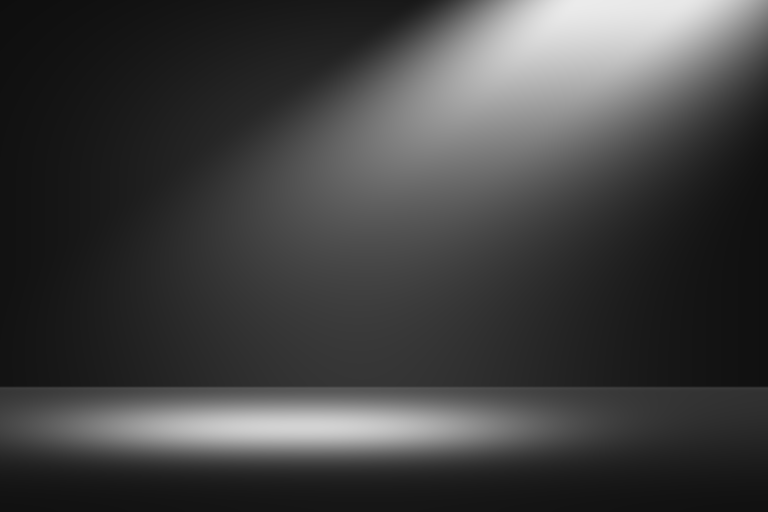
A Shadertoy shader for this background:

```glsl
const float HORIZON      = 0.244;
const float HORIZON_SOFT = 0.003;

const float WALL_DARK    = 0.050;
const float WALL_GLOW    = 0.150;
const float WALL_CENTER  = 0.72;
const float WALL_WIDTH   = 0.50;

const float BEAM_POWER   = 0.85;
const float BEAM_REACH   = 0.30;
const float BEAM_FALLOFF = 1.6;
const vec2  BEAM_EDGES   = vec2(0.97, 1.53);  // left and right edge at the top
const vec2  BEAM_SLANT   = vec2(1.20, 0.85);  // leftward drift of each edge
const vec2  BEAM_SOFT    = vec2(0.17, 0.20);  // edge softness at the top
const vec2  BEAM_SPREAD  = vec2(0.25, 0.30);  // softness gained with depth

const float FLOOR_NEAR   = 0.085;
const float FLOOR_FAR    = 0.250;
const float POOL_POWER   = 0.62;
const vec2  POOL_CENTER  = vec2(0.57, 0.164);
const vec2  POOL_RADIUS  = vec2(0.45, 0.053);
const float POOL_FLATNESS = 2.5;
const float RIM_POWER    = 0.035;
const float RIM_WIDTH    = 0.005;

float bell(float x, float width) {
    float t = x / width;
    return exp(-t * t);
}

// Slanted light shaft that softens and fades as it descends
float beam(float x, float depth) {
    vec2 edges = BEAM_EDGES - BEAM_SLANT * depth;
    vec2 soft = BEAM_SOFT + BEAM_SPREAD * depth;
    float inside = smoothstep(-soft.x, soft.x, x - edges.x)
                 * smoothstep(-soft.y, soft.y, edges.y - x);
    return BEAM_POWER * inside * exp(-pow(depth / BEAM_REACH, BEAM_FALLOFF));
}

float wallLight(vec2 p) {
    float depth = max(1.0 - p.y, 0.0);
    float ambient = WALL_GLOW * bell(p.x - WALL_CENTER, WALL_WIDTH)
                  * smoothstep(-0.2, 0.35, depth);
    return WALL_DARK + ambient + beam(p.x, depth);
}

// Flat-topped elliptical pool over a floor that brightens toward the wall
float floorLight(vec2 p) {
    vec2 q = p - POOL_CENTER;
    float across = exp(-pow(abs(q.x) / POOL_RADIUS.x, POOL_FLATNESS));
    float pool = POOL_POWER * across * bell(q.y, POOL_RADIUS.y);
    float ambient = mix(FLOOR_NEAR, FLOOR_FAR, smoothstep(0.0, HORIZON, p.y));
    ambient *= mix(0.75, 1.0, bell(p.x - WALL_CENTER, WALL_WIDTH));
    float rim = RIM_POWER * bell(p.y - HORIZON, RIM_WIDTH);
    return ambient + pool + rim;
}

void mainImage(out vec4 fragColor, in vec2 fragCoord) {
    // Height spans one unit; width spans one and a half
    vec2 p = fragCoord / iResolution.xy * vec2(1.5, 1.0);
    float onWall = smoothstep(-HORIZON_SOFT, HORIZON_SOFT, p.y - HORIZON);
    float light = mix(floorLight(p), wallLight(p), onWall);
    fragColor = vec4(vec3(clamp(light, 0.0, 1.0)), 1.0);
}
```
